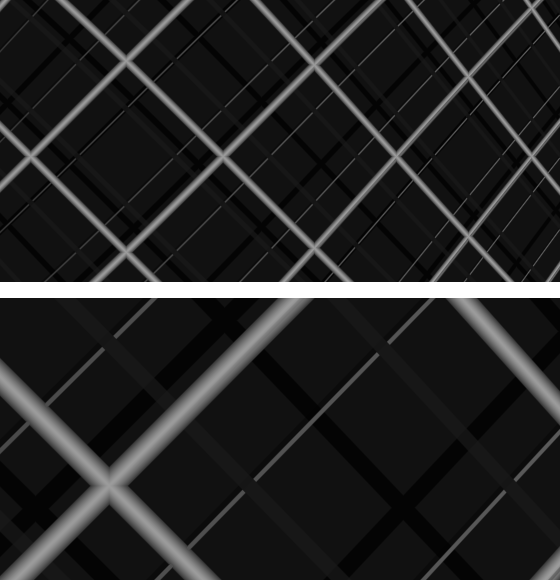
Top, the full canvas; bottom, a detail of the centre.
This pattern is drawn by a Shadertoy shader. Its source:

```glsl
// Lengths are in canvas heights; lattice coordinates count half diamonds.
const float BEND_CENTER = 0.515;   // where the sheet faces the viewer
const float LATTICE_SCALE = 2.891;
const float BEND = 0.326;          // horizontal squeeze to the right
const float LATTICE_SHIFT = -0.805;
const float HORIZON = 0.4446;
const float ROW_SCALE = 2.939;
const float ROW_CENTER = 0.593;
const float ROW_SHRINK = 0.176;    // vertical squeeze to the right

const float ROD_PERIOD = 2.0;
const float ROD_HALF = 0.066;
const float WIRE_PERIOD = 1.0;
const float WIRE_HALF = 0.011;
const float BAND_HALF = 0.038;
const float SHADOW_PERIOD = 4.0 / 3.0;
const float SHADOW_HALF = 0.045;
const vec2 WIRE_OFFSET = vec2(0.5);
const vec2 SHADOW_OFFSET = vec2(1.157, 0.997);

const float GROUND = 0.066;
const float BAND_TONE = 0.098;
const float SHADOW_TONE = 0.008;
const float ROD_EDGE = 0.20;
const float ROD_RIDGE = 0.61;

// Signed distance to the nearest line of each diagonal family.
vec2 nearestLine(vec2 p, vec2 offset, float period) {
    return (fract((p - offset) / period + 0.5) - 0.5) * period;
}

vec2 stripe(vec2 d, float halfWidth, vec2 blur) {
    return 1.0 - smoothstep(halfWidth - blur, halfWidth + blur, abs(d));
}

// x is constant on rising lines, y on falling lines.
vec2 bentLattice(vec2 p) {
    float x = p.x - BEND_CENTER;
    float across = LATTICE_SCALE * x + BEND * x * x * x + LATTICE_SHIFT;
    float r = p.x - ROW_CENTER;
    float down = (HORIZON - p.y) * ROW_SCALE * (1.0 + ROW_SHRINK * r * r);
    return vec2(across + down, across - down);
}

vec2 rodShade(vec2 d) {
    vec2 t = clamp(abs(d) / ROD_HALF, 0.0, 1.0);
    return mix(vec2(ROD_RIDGE), vec2(ROD_EDGE), pow(t, vec2(1.4)));
}

void mainImage(out vec4 fragColor, in vec2 fragCoord) {
    vec2 p = fragCoord / iResolution.y;
    float rightward = fragCoord.x / iResolution.x;
    vec2 lattice = bentLattice(p);
    vec2 blur = fwidth(lattice) * 0.6;

    // Deep shadow plaid
    vec2 shadow = stripe(nearestLine(lattice, SHADOW_OFFSET, SHADOW_PERIOD), SHADOW_HALF, blur);
    float tone = mix(GROUND, SHADOW_TONE, max(shadow.x, shadow.y) * 0.85);

    // Faint bands, with lit wires broken where they pass under
    vec2 wireDistance = nearestLine(lattice, WIRE_OFFSET, WIRE_PERIOD);
    vec2 band = stripe(wireDistance, BAND_HALF, blur);
    float groove = stripe(wireDistance + 0.024, 0.016, blur).x;
    tone = mix(tone, tone * 0.4, groove * 0.6);
    float wire = stripe(wireDistance, WIRE_HALF, blur).x * (1.0 - band.y);
    tone = mix(tone, mix(0.22, 0.42, rightward), wire);
    tone = mix(tone, BAND_TONE, band.y * 0.7);

    // Rounded rods, mitred at the crossings
    vec2 rodDistance = nearestLine(lattice, vec2(0.0), ROD_PERIOD);
    vec2 rod = stripe(rodDistance, ROD_HALF, blur);
    vec2 shade = rodShade(rodDistance);
    float seam = stripe(rodDistance - 0.022, 0.009, blur).x;
    shade.x *= 1.0 - 0.4 * seam * smoothstep(0.35, 0.9, rightward);
    vec2 lit = mix(vec2(tone), shade, rod);
    tone = max(tone, max(lit.x, lit.y));

    fragColor = vec4(vec3(tone), 1.0);
}
```
